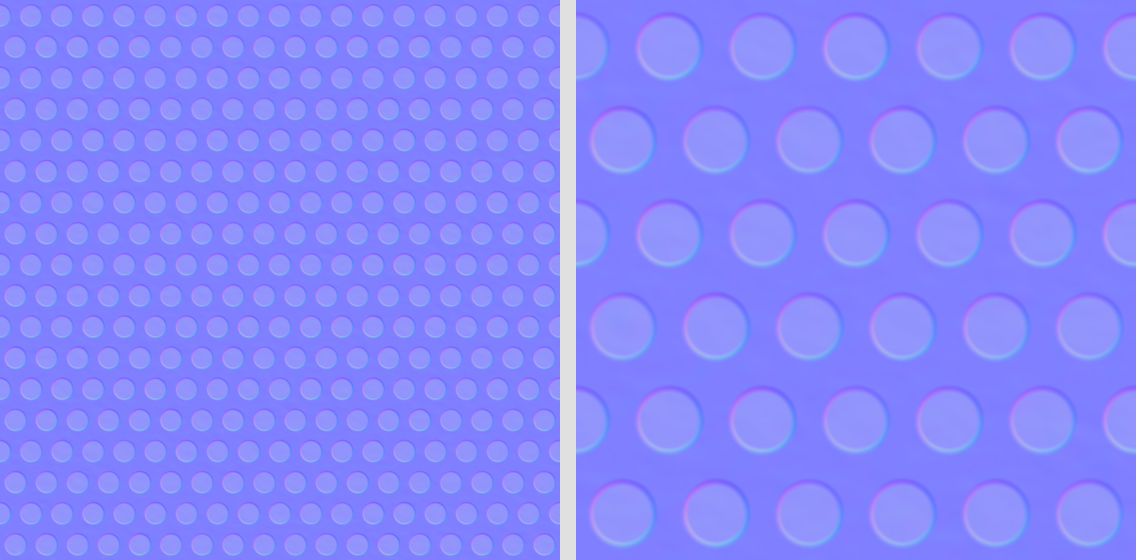
Left, the full canvas; right, a detail of the centre.
A WebGL 1 fragment shader for this texture map:

```glsl
precision highp float;
uniform vec2 u_resolution;

vec2 hash2(vec2 p) {
  return fract(sin(vec2(dot(p, vec2(12.7, 31.1)), dot(p, vec2(26.9, 18.3)))) * 4375.5);
}

// Slope of a field of soft cellular bumps, wrapping after 'size' cells
vec2 grainSlope(vec2 uv, vec2 size) {
  vec2 s = uv * size;
  vec2 slope = vec2(0.0);
  for (int j = -1; j <= 1; j++) {
    for (int i = -1; i <= 1; i++) {
      vec2 cell = floor(s) + vec2(float(i), float(j));
      vec2 seed = mod(cell, size);
      vec2 d = s - cell - hash2(seed);
      float falloff = max(0.0, 1.0 - dot(d, d));
      float height = hash2(seed + 7.0).x * 2.0 - 1.0;
      slope += d * falloff * falloff * height;
    }
  }
  return slope;
}

void main() {
  vec2 uv = gl_FragCoord.xy / u_resolution;

  // Staggered grid: every other row moves by half a cell
  vec2 grid = uv * 18.0;
  grid.x += 0.5 * mod(floor(grid.y), 2.0);
  vec2 fromCenter = fract(grid) - 0.5;
  vec2 variation = hash2(mod(floor(grid), 18.0) + 3.0);

  vec2 grain = 0.030 * grainSlope(uv, vec2(56.0, 80.0))
             + 0.016 * grainSlope(uv, vec2(112.0, 144.0));

  // Round dent with a soft inward-facing rim
  float radius = length(fromCenter) + 0.15 * (grain.x + grain.y);
  vec2 outward = fromCenter / max(length(fromCenter), 0.001);
  float rim = smoothstep(0.285, 0.335, radius) * (1.0 - smoothstep(0.335, 0.395, radius));
  float face = 1.0 - smoothstep(0.315, 0.365, radius);

  vec2 tilt = grain;
  tilt += vec2(0.07, 0.08) * face;
  tilt -= outward * rim * mix(0.115, 0.15, variation.x);

  // Encode the unit normal as colour
  vec2 n = 2.0 * tilt;
  float z = sqrt(max(0.0, 1.0 - dot(n, n)));
  gl_FragColor = vec4(0.5 + 0.5 * vec3(n, z), 1.0);
}
```
